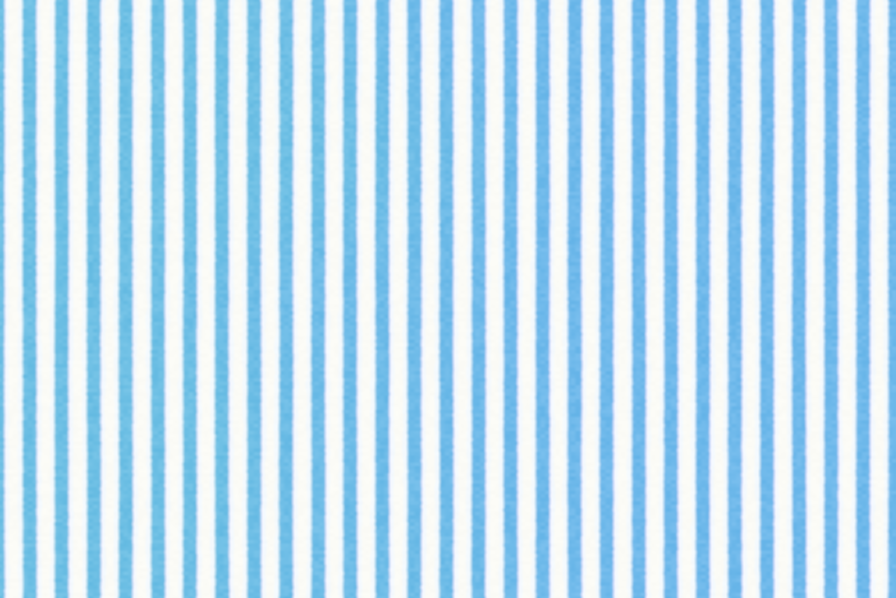
Give the GLSL for this pattern, as a Shadertoy shader.

```glsl
// Woven cotton with narrow sky-blue vertical stripes on white
#define STRIPES 27.95      // stripe periods across the width
#define SHIFT 0.072        // phase of the first stripe, in periods
#define HALF_WIDTH 0.222   // half a stripe, in periods
#define SOFTNESS 0.075     // blur of the dyed edge, in periods
#define WOBBLE 0.018       // edge unevenness, in periods
#define THREADS 170.0      // weft threads down the height
#define GRAIN 0.055        // thread contrast inside the dye
#define CYAN_BLUE vec3(0.43, 0.75, 0.895)
#define SKY_BLUE vec3(0.435, 0.725, 0.92)
#define WARM_WHITE vec3(0.985, 0.985, 0.965)
#define COOL_WHITE vec3(0.955, 0.978, 0.995)

float hash(vec2 p) {
    vec3 q = fract(vec3(p.xyx) * 0.1031);
    q += dot(q, q.yzx + 33.33);
    return fract((q.x + q.y) * q.z);
}

float noise(vec2 p) {
    vec2 cell = floor(p), f = fract(p);
    f = f * f * (3.0 - 2.0 * f);
    return mix(mix(hash(cell), hash(cell + vec2(1, 0)), f.x),
               mix(hash(cell + vec2(0, 1)), hash(cell + vec2(1, 1)), f.x), f.y);
}

void mainImage(out vec4 fragColor, in vec2 fragCoord) {
    vec2 uv = fragCoord / iResolution.xy;
    vec2 p = fragCoord / iResolution.y;

    // Distance from the nearest stripe centre, in periods
    float x = uv.x * STRIPES + SHIFT;
    float side = fract(x + 0.5) - 0.5;
    float stripe = floor(x + 0.5);

    // Threads fray the edges; slow drift varies each stripe
    float fray = noise(vec2(stripe * 7.0 + sign(side) * 2.0, p.y * THREADS)) - 0.5;
    float drift = noise(vec2(stripe * 5.0, p.y * 5.0)) - 0.5;
    float edge = abs(side + drift * WOBBLE) - HALF_WIDTH + fray * WOBBLE;
    float soft = max(SOFTNESS, 0.7 * STRIPES / iResolution.x);
    float dye = 1.0 - smoothstep(-soft, soft, edge);

    // Dye: greener on the left, bluer on the right, with woven grain
    float hue = smoothstep(0.2, 0.75, uv.x + 0.3 * (noise(p * 4.0) - 0.5));
    float weave = noise(p * THREADS * vec2(0.7, 1.0)) - 0.5;
    float mottle = noise(p * 45.0 + 19.0) - 0.5;
    vec3 blue = mix(CYAN_BLUE, SKY_BLUE, hue);
    blue += (weave + 0.4 * mottle) * GRAIN * vec3(1.3, 0.7, 0.4);
    blue += vec3(0.12, 0.035, 0.0) * smoothstep(-0.1, 0.0, edge);

    // White ground: warm in the middle of each gap, cool beside the dye
    float warmth = smoothstep(0.08, 0.20, edge + 0.06 * mottle);
    vec3 white = mix(COOL_WHITE, WARM_WHITE, warmth) + weave * 0.012;

    // A faint lilac fringe lies on the right edge of each stripe
    vec3 color = mix(white, blue, dye);
    float fringe = exp(-pow(edge / 0.06, 2.0)) * step(0.0, side);
    color += fringe * vec3(0.03, -0.015, 0.015);
    fragColor = vec4(clamp(color, 0.0, 1.0), 1.0);
}
```
